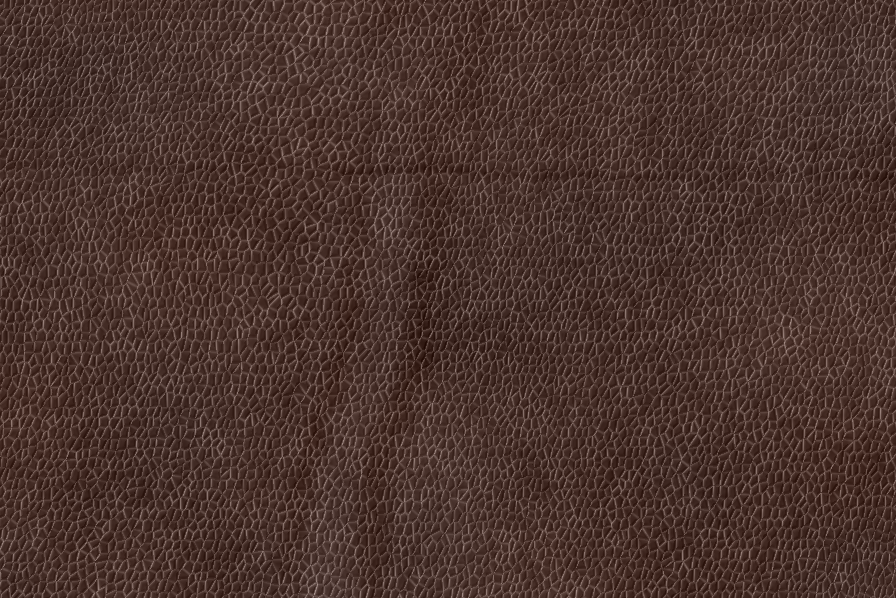
Give the GLSL for this texture, as a WebGL 1 fragment shader.

```glsl
precision highp float;
// Brown grained leather: leaning pebbles, pale creases, soft folds and a seam-like wrinkle.
uniform vec2 u_resolution;

const vec3 HIDE = vec3(0.250, 0.160, 0.134);
const vec3 CREASE_TINT = vec3(0.195, 0.197, 0.198);
const vec3 RUST_TINT = vec3(0.030, 0.006, -0.006);
const vec3 FOLD_TINT = vec3(0.032, 0.035, 0.038);
const vec2 GRAIN_SCALE = vec2(80.0, 56.0);  // cells per canvas height
const vec2 LIGHT = vec2(-0.92, 0.39);

vec2 hash22(vec2 p) {
  vec3 q = fract(p.xyx * vec3(0.1031, 0.1030, 0.0973));
  q += dot(q, q.yzx + 33.33);
  return fract((q.xx + q.yz) * q.zy);
}

float valueNoise(vec2 p) {
  vec2 cell = floor(p);
  vec2 f = fract(p);
  f = f * f * (3.0 - 2.0 * f);
  float low = mix(hash22(cell).x, hash22(cell + vec2(1.0, 0.0)).x, f.x);
  float high = mix(hash22(cell + vec2(0.0, 1.0)).x, hash22(cell + 1.0).x, f.x);
  return mix(low, high, f.y);
}

// Layered noise, centred on zero.
float mottle(vec2 p) {
  float sum = 0.0;
  float weight = 0.5;
  for (int i = 0; i < 4; i++) {
    sum += weight * (valueNoise(p) - 0.5);
    p = p * 2.03 + vec2(17.3, 9.1);
    weight *= 0.5;
  }
  return sum;
}

float bump(float d, float width) {
  return exp(-d * d / (width * width));
}

// Staggered cells. xy: direction towards the closest crease, z: distance to it.
vec3 pebble(vec2 p) {
  vec2 cell = floor(p);
  vec2 f = fract(p);
  vec2 nearest = vec2(8.0);
  vec2 second = vec2(9.0);
  for (int y = -1; y <= 1; y++) {
    for (int x = -2; x <= 2; x++) {
      vec2 offset = vec2(float(x), float(y));
      vec2 id = cell + offset;
      vec2 centre = offset + 0.14 + 0.72 * hash22(id + 40.0);
      centre.x += 0.5 * mod(id.y, 2.0) - 0.25;
      vec2 r = centre - f;
      if (dot(r, r) < dot(nearest, nearest)) {
        second = nearest;
        nearest = r;
      } else if (dot(r, r) < dot(second, second)) {
        second = r;
      }
    }
  }
  vec2 across = normalize(second - nearest);
  return vec3(across, dot(0.5 * (nearest + second), across));
}

// Bend and lean the grain, then measure in cells.
vec2 grainSpace(vec2 p) {
  vec2 bend = vec2(valueNoise(p * 3.0 + 5.0), valueNoise(p * 3.0 + 31.0));
  vec2 q = p + vec2(0.06, 0.03) * bend;
  q.x -= 0.2 * q.y;
  return q * GRAIN_SCALE;
}

// Long vertical folds: positive on lit ridges, negative in hollows.
float foldShade(vec2 p) {
  float below = 1.0 - smoothstep(0.66, 0.74, p.y);
  float wander = 0.05 * mottle(p * vec2(3.0, 5.0) + 70.0);
  float x = p.x - mix(0.55, 0.67, smoothstep(0.0, 0.7, p.y)) + wander;
  float ridges = bump(x, 0.045) + 0.45 * bump(x + 0.10, 0.022);
  float hollows = 0.9 * bump(x - 0.065, 0.026) + 0.5 * bump(x + 0.062, 0.018);
  float upper = 0.6 * bump(p.x - 0.66 - 0.3 * (p.y - 0.75), 0.05) * (1.0 - below);
  return below * (ridges - hollows) + upper;
}

// Thin wrinkle running across the hide.
float wrinkleShade(vec2 p) {
  float d = p.y - 0.727 + 0.018 * p.x + 0.035 * mottle(vec2(p.x * 7.0, 3.0));
  float strength = 0.4 + 0.4 * bump(p.x - 0.72, 0.22);
  return strength * (0.4 * bump(d + 0.022, 0.014) - bump(d, 0.007));
}

void main() {
  vec2 p = gl_FragCoord.xy / u_resolution.y;
  vec2 grain = grainSpace(p);

  // Pebbled relief: steep creases are palest, one flank of each cell is in shade
  vec3 cell = pebble(grain);
  float flank = 1.0 - smoothstep(0.04, 0.46, cell.z);
  float relief = dot(cell.xy, LIGHT) * flank;
  float strength = (0.35 + 1.1 * valueNoise(grain * 0.9 + 12.0)) * (0.35 + 0.65 * abs(cell.x));
  float crease = strength * (1.0 - smoothstep(0.0, 0.21, cell.z));

  // Broad dye variation, folds and fine tooth
  float patches = mottle(p * vec2(5.5, 4.5) + 3.0);
  float rust = mottle(p * 3.5 + 52.0);
  float tooth = valueNoise(grain * 2.3) - 0.5;

  vec3 colour = HIDE + CREASE_TINT * crease;
  colour += 0.100 * relief + 0.040 * tooth;
  colour += 0.090 * patches + RUST_TINT * rust * 1.3;
  colour += FOLD_TINT * foldShade(p) + 0.050 * wrinkleShade(p);
  gl_FragColor = vec4(clamp(colour, 0.0, 1.0), 1.0);
}
```
